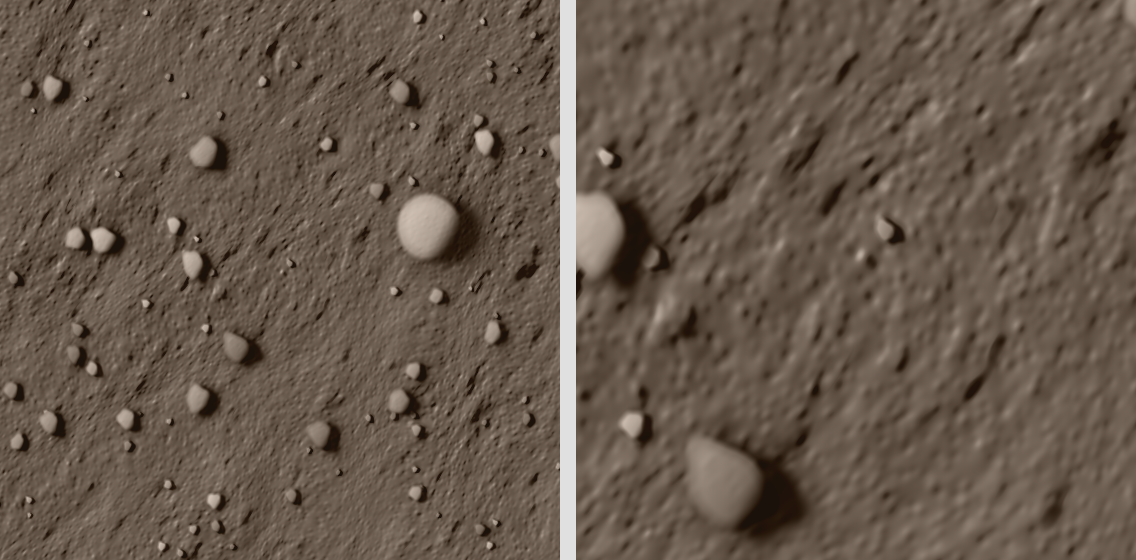
Left, the full canvas; right, a detail of the centre.
A WebGL 1 fragment shader for this texture:

```glsl
precision highp float;
// Dry brown soil strewn with pale pebbles, lit low from the upper left.
// The soil is cellular relief: jittered, signed bumps shaded along the light.
// Stones are lumpy ellipses with deep shadows, scattered on several grids.
uniform vec2 u_resolution;

vec2 hash2(vec2 p) {
  vec2 k = vec2(dot(p, vec2(127.1, 311.7)), dot(p, vec2(269.5, 183.3)));
  return fract(sin(k) * 43758.5453);
}

// Slope toward the light (x axis) of random bumps and dents, about unit spread
float relief(vec2 p) {
  vec2 cell = floor(p);
  float slope = 0.0;
  for (int y = -1; y <= 1; y++) {
    for (int x = -1; x <= 1; x++) {
      vec2 id = cell + vec2(float(x), float(y));
      vec2 d = p - id - hash2(id);
      float bump = hash2(id + 41.7).x * 2.0 - 1.0;
      slope += bump * d.x * exp(-5.0 * dot(d, d));
    }
  }
  return slope * 13.0;
}

// Distance from a stone's centre, warped so that its outline lies at r
float lumpyDistance(vec2 d, float r, vec2 shape) {
  float irregular = 1.0 - smoothstep(0.03, 0.06, r);
  float turn = 1.1 * shape.x - 0.8;
  vec2 q = vec2(d.x * cos(turn) - d.y * sin(turn),
                d.x * sin(turn) + d.y * cos(turn));
  q.x *= 1.03 + 0.55 * shape.y * irregular;
  float angle = atan(q.y, q.x + 1e-5);
  float lumps = 0.09 * sin(3.0 * angle + 6.3 * shape.x)
              + 0.05 * sin(5.0 * angle + 6.3 * shape.y);
  return length(q) * (1.0 + lumps * (0.15 + 0.85 * irregular));
}

// Draws one stone and its shadow over the running tone
void addStone(vec2 d, float r, vec2 seed, inout float tone) {
  vec2 shape = hash2(seed + 17.3);
  vec2 look = hash2(seed + 63.9);

  // Shadow falls to the right and a little down, with a dim skirt around it
  float away = lumpyDistance(d - r * vec2(0.62, -0.16), r, shape) / r;
  float depth = mix(0.65, 0.97, look.x);
  tone *= 1.0 - depth * (1.0 - smoothstep(0.75, 1.25, away));
  tone *= 1.0 - 0.3 * depth * (1.0 - smoothstep(1.0, 2.0, away));

  // Pale top, bright left flank, dark right side
  float dist = lumpyDistance(d, r, shape);
  float facing = dot(d / r, vec2(-0.87, 0.49));
  float body = mix(0.43, 0.68, look.y) + 0.14 * facing
             - 0.36 * smoothstep(0.25, 0.95, -facing)
             - 0.1 * smoothstep(0.6, 1.0, dist / r);
  float blur = 0.0018 + 0.06 * r + 0.5 / u_resolution.y;
  tone = mix(tone, body, 1.0 - smoothstep(r - blur, r + blur, dist));
}

// Stones on a jittered grid; radii are fractions of the cell size
void scatterStones(vec2 p, float size, float chance, float seed, inout float tone) {
  vec2 cell = floor(p / size);
  for (int y = -1; y <= 1; y++) {
    for (int x = -1; x <= 1; x++) {
      vec2 id = cell + vec2(float(x), float(y));
      vec2 pick = hash2(id + seed);
      if (pick.x < chance) {
        vec2 centre = (id + 0.15 + 0.7 * hash2(id + seed + 9.1)) * size;
        addStone(p - centre, size * mix(0.1, 0.19, pick.y), id + seed, tone);
      }
    }
  }
}

void main() {
  vec2 p = gl_FragCoord.xy / u_resolution.y;

  // Soil axes: x faces the light, y runs along the slanted furrows
  vec2 soil = vec2(dot(p, vec2(-0.82, 0.57)), dot(p, vec2(0.57, 0.82)));
  soil.x += 0.006 * sin(19.0 * soil.y + 5.0 * sin(7.0 * soil.x));
  float fine = relief(soil / vec2(0.007, 0.009));
  float grain = relief(soil / vec2(0.012, 0.021) + 31.0);
  float clods = relief(soil / vec2(0.028, 0.05) + 77.0);
  float mounds = relief(soil / vec2(0.09, 0.12) + 113.0);

  // Smoother and rougher patches
  float patches = sin(8.0 * p.x + 2.5 * sin(6.0 * p.y + 1.0))
                * sin(7.0 * p.y + 2.0 * sin(5.0 * p.x + 2.0));
  float rough = 0.95 + 0.3 * patches;
  float slope = rough * (0.45 * fine + 0.5 * grain + 0.38 * clods);

  // Lit soil with deep crevices behind clods and a few bright crumbs
  float tone = 0.352 + 0.056 * slope + 0.016 * mounds - 0.016 * patches;
  tone -= 0.07 * max(-slope - 1.1, 0.0);
  tone -= 0.16 * smoothstep(1.2, 2.4, -clods * rough) * smoothstep(-0.8, 0.8, -grain);
  tone += 0.04 * max(slope - 1.5, 0.0);
  tone = max(tone, 0.07);

  // Crumbs, pebbles, stones and one boulder
  scatterStones(p, 0.045, 0.1, 3.0, tone);
  scatterStones(p, 0.09, 0.2, 140.0, tone);
  scatterStones(p, 0.16, 0.33, 270.0, tone);
  addStone(p - vec2(0.765, 0.595), 0.058, vec2(5.0, 2.0), tone);
  tone += 0.008 * fine;

  // Warm brown at every brightness
  vec3 colour = vec3(tone) + vec3(0.06, 0.0, -0.047);
  gl_FragColor = vec4(clamp(colour, vec3(0.1, 0.07, 0.04), vec3(0.95)), 1.0);
}
```
